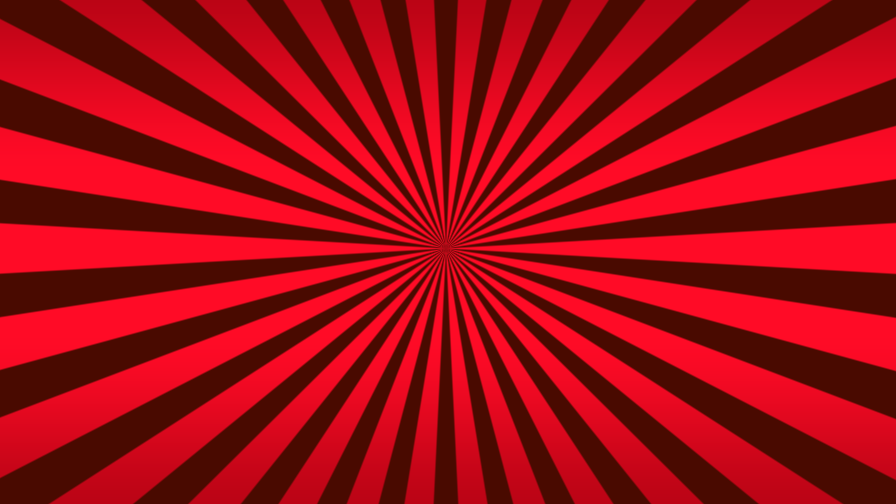
Give the GLSL for this background, as a WebGL 2 fragment shader.

```glsl
#version 300 es
precision highp float;
// Red and dark maroon sunburst with rays shaded toward the top and bottom.

#define RAY_COUNT 30.0
#define RED_SHARE 0.54
#define CENTER vec2(-0.004, 0.007)
#define EDGE_SOFTNESS 0.0024
#define SHADE_START 0.15
#define SHADE_END 0.55
#define BRIGHT_RED vec3(1.0, 0.042, 0.15)
#define DEEP_RED vec3(0.72, 0.015, 0.08)
#define MAROON vec3(0.285, 0.038, 0.0)

uniform vec2 u_resolution;
out vec4 fragColor;

const float TAU = 6.2831853;

// Signed distance to the nearest ray edge, positive inside a red ray.
float rayDistance(vec2 p) {
    float period = TAU / RAY_COUNT;
    float turn = atan(p.y, p.x) / period;
    float offset = abs(fract(turn + 0.5) - 0.5);
    return (0.5 * RED_SHARE - offset) * period * length(p);
}

void main() {
    // Canvas heights, measured from the middle.
    vec2 uv = (gl_FragCoord.xy - 0.5 * u_resolution) / u_resolution.y;

    // Ray coverage, which blends smoothly where the rays converge.
    float softness = max(EDGE_SOFTNESS, 0.6 / u_resolution.y);
    float ray = smoothstep(-softness, softness, rayDistance(uv - CENTER));

    // Vertical falloff on the red only.
    float shade = smoothstep(SHADE_START, SHADE_END, abs(uv.y));
    vec3 red = mix(BRIGHT_RED, DEEP_RED, shade);

    fragColor = vec4(mix(MAROON, red, ray), 1.0);
}
```
